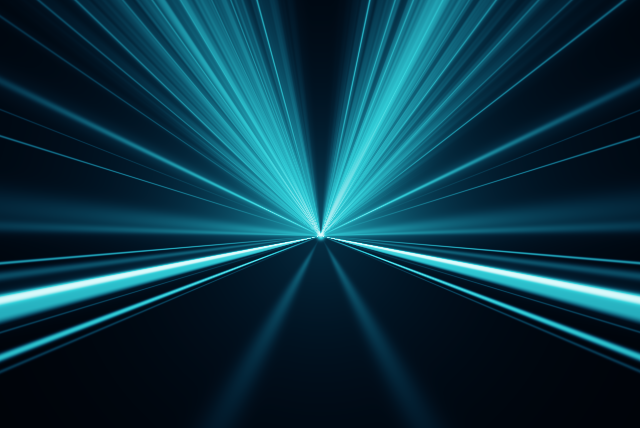
A Shadertoy shader for this background:

```glsl
// Mirrored light beams racing out of a vanishing point above a dark floor.
// Every beam is a soft bump in polar angle (degrees) fading with radius;
// the summed light energy is then mapped onto a black-teal-white ramp.

float hash(float n) {
    return fract(sin(n * 127.1) * 43758.545);
}

float noise(float x) {
    float cell = floor(x);
    float f = fract(x);
    return mix(hash(cell), hash(cell + 1.0), f * f * (3.0 - 2.0 * f));
}

// Soft beam; never thinner than a pixel, dimmed to keep its energy.
float beam(float angle, float center, float width, float pixel) {
    float w = max(width, pixel);
    float d = (angle - center) / w;
    return exp(-d * d) * width / w;
}

// Layered streaks across the angle; fine layers vanish near the center.
float streaks(float angle, float radius, float seed) {
    float coarse = noise(angle * 0.30 + seed);
    float medium = noise(angle * 0.75 + seed * 2.0);
    float fine = mix(0.5, noise(angle * 1.9 + seed * 3.0), smoothstep(0.05, 0.25, radius));
    return 0.25 * coarse + 0.45 * medium + 0.3 * fine;
}

// Upper fan: streaky body, brightest near 60 degrees, plus thin filaments.
float upperFan(float angle, float radius, float side, float pixel) {
    float edge = mix(28.0, 33.0, smoothstep(0.1, 0.5, radius));
    float body = smoothstep(edge, edge + 22.0, angle) * (1.0 - smoothstep(66.0, 87.0, angle));
    float ridge = beam(angle, 59.5 + 2.5 * side, 6.5, pixel);
    float s = streaks(angle, radius, 17.0 + 9.0 * side);
    float light = (0.75 * body * exp(-0.5 * radius) + 0.7 * ridge) * (0.3 + 2.4 * s * s);
    light *= 2.1 * exp(-2.2 * radius);
    light = 1.8 * (1.0 - exp(-light / 1.6));
    float first = mix(34.4, 37.8, side);
    float reach = smoothstep(0.0, 0.35, radius) * exp(-0.6 * radius);
    for (int i = 0; i < 9; i++) {
        float k = float(i);
        float center = first + 5.03 * k + 0.6 * sin(k * 2.4);
        float power = mix(0.35, 0.8, hash(k + 20.0 * side)) + 0.5 * step(7.5, k);
        light += power * beam(angle, center, 0.2, pixel) * reach;
        light += 0.15 * power * beam(angle, center, 0.9, pixel) * reach;
    }
    return light;
}

// Isolated beams on the dark flanks and haze hugging the horizon.
float flanks(float angle, float radius, float pixel) {
    float light = 1.9 * beam(angle, 25.8, 0.65, pixel) * exp(-2.6 * radius);
    light += 0.40 * beam(angle, 25.8, 2.4, pixel) * exp(-2.4 * radius);
    light += 0.20 * beam(angle, 21.5, 0.15, pixel);
    light += 0.75 * beam(angle, 17.3, 0.18, pixel) * exp(-0.4 * radius);
    light += 0.50 * beam(angle, 5.0, 3.4, pixel) * exp(-1.4 * radius);
    light += 0.55 * beam(angle, 1.7, 1.0, pixel) * exp(-1.3 * radius);
    return light;
}

// Glowing rails below the horizon.
float rails(float angle, float radius, float pixel) {
    float band = smoothstep(-15.8, -14.0, angle) * (1.0 - smoothstep(-11.4, -10.2, angle));
    float light = 1.6 * band * exp(-0.4 * radius);
    light += 3.4 * beam(angle, -11.3, 0.8, pixel) * exp(-0.4 * radius);
    light += 0.45 * beam(angle, -12.0, 3.5, pixel) * exp(-1.2 * radius);
    light += 1.30 * beam(angle, -4.9, 0.25, pixel) * exp(-0.4 * radius);
    light += 0.40 * beam(angle, -7.2, 0.8, pixel);
    light += 0.30 * beam(angle, -16.8, 0.2, pixel);
    light += 2.40 * beam(angle, -20.8, 0.55, pixel) * exp(-0.6 * radius);
    light += 0.30 * beam(angle, -23.0, 0.3, pixel);
    return light;
}

// Ambient halo, faint floor sheen and the hot vanishing point.
float ambient(float angle, float radius, float pixel) {
    float above = smoothstep(-14.0, 8.0, angle);
    float wedge = 1.0 - 0.6 * smoothstep(76.0, 88.0, angle);
    float light = 0.015 + 0.05 * exp(-1.5 * radius);
    light += above * wedge * (1.1 * exp(-6.5 * radius) + 0.26 * exp(-2.4 * radius));
    light += (1.0 - above) * 0.24 * exp(-4.0 * radius);
    float lane = smoothstep(0.0, 0.08, radius) * exp(-3.0 * radius);
    light += 0.48 * beam(angle, -61.5, 4.8, pixel) * lane;
    return light + 2.5 * exp(-radius * radius * 16000.0);
}

// Energy to colour: teal rises first, red joins only in the hottest parts.
vec3 tealRamp(float energy) {
    float v = 1.0 - exp(-energy);
    float red = 0.27 * v * v + 0.6 * smoothstep(0.83, 1.0, v);
    return vec3(red, pow(v, 1.28), v);
}

void mainImage(out vec4 fragColor, in vec2 fragCoord) {
    vec2 vanishing = vec2(0.5013, 0.449) * iResolution.xy;
    vec2 p = (fragCoord - vanishing) / iResolution.y;
    float side = step(0.0, p.x);
    float radius = max(length(p), 0.001);
    float angle = degrees(atan(p.y, abs(p.x) + 0.0001));
    float pixel = degrees(0.65 / (iResolution.y * radius));

    float energy = ambient(angle, radius, pixel);
    energy += upperFan(angle, radius, side, pixel);
    energy += flanks(angle, radius, pixel);
    energy += rails(angle, radius, pixel);
    fragColor = vec4(tealRamp(energy), 1.0);
}
```
